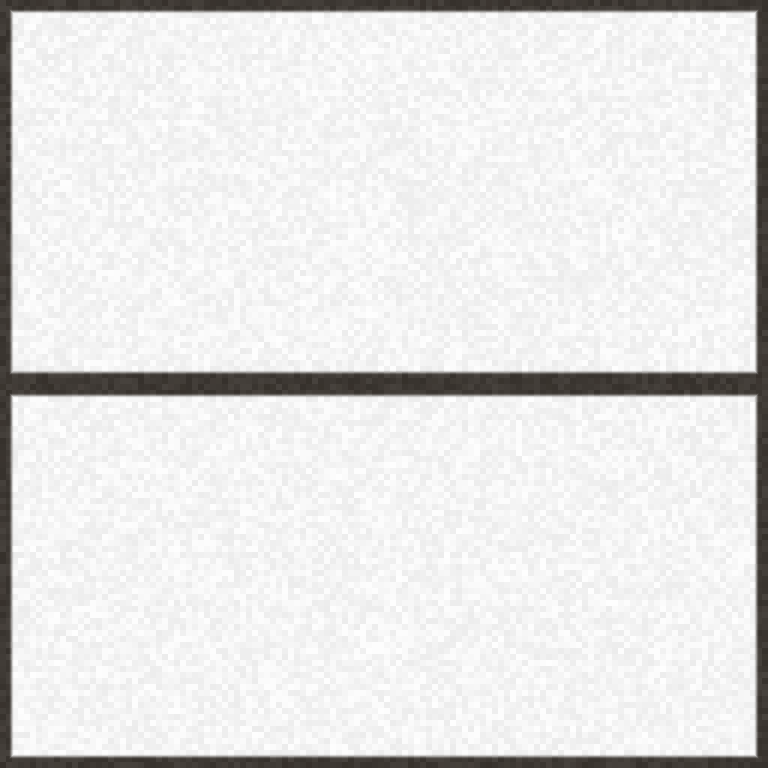
Write a Shadertoy shader that draws this pattern.

```glsl
// Wide white tiles, one across and two down, with dark soft-edged joints and blocky grain.
#define TILES vec2(1.0, 2.0)
#define JOINT_INNER 0.0115
#define JOINT_OUTER 0.0185
#define GRAIN_CELLS 128.0
#define GRAIN_AMOUNT 0.07
#define TILE_COLOR vec3(0.96, 0.96, 0.96)
#define JOINT_COLOR vec3(0.245, 0.225, 0.205)

float hash(vec2 cell) {
    vec3 p = fract(vec3(cell.xyx) * 0.1031);
    p += dot(p, p.yzx + 33.33);
    return fract((p.x + p.y) * p.z);
}

// One random value per square cell, blended over one pixel at cell borders
float blockGrain(vec2 uv) {
    vec2 p = uv * GRAIN_CELLS - 0.5;
    vec2 cell = floor(p);
    vec2 pixel = GRAIN_CELLS / iResolution.xy;
    vec2 blend = clamp((fract(p) - 0.5) / pixel + 0.5, 0.0, 1.0);
    vec2 a = mod(cell, GRAIN_CELLS);
    vec2 b = mod(cell + 1.0, GRAIN_CELLS);
    return mix(mix(hash(a), hash(vec2(b.x, a.y)), blend.x),
               mix(hash(vec2(a.x, b.y)), hash(b), blend.x), blend.y);
}

// Distance to the nearest joint centre line, in canvas units
float jointDistance(vec2 uv) {
    vec2 local = fract(uv * TILES);
    vec2 toEdge = (0.5 - abs(local - 0.5)) / TILES;
    return min(toEdge.x, toEdge.y);
}

void mainImage(out vec4 fragColor, in vec2 fragCoord) {
    vec2 uv = fragCoord / iResolution.xy;

    // Tile face and joint
    float face = smoothstep(JOINT_INNER, JOINT_OUTER, jointDistance(uv));
    vec3 color = mix(JOINT_COLOR, TILE_COLOR, face);

    // Grain over both materials
    color += (blockGrain(uv) - 0.5) * GRAIN_AMOUNT;
    fragColor = vec4(clamp(color, 0.0, 1.0), 1.0);
}
```
